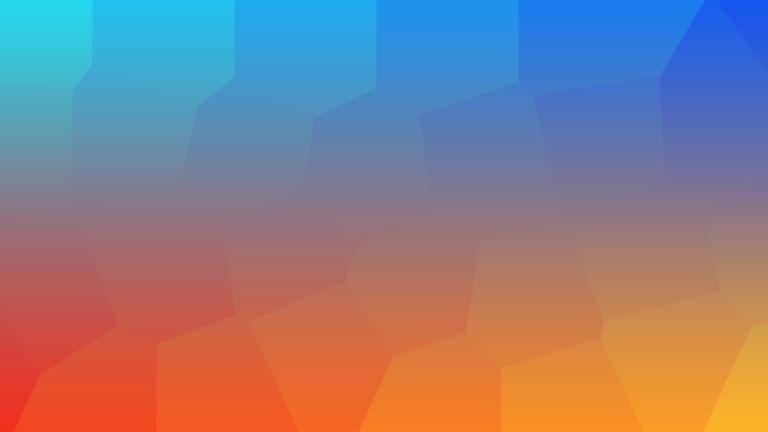
Give the GLSL for this background, as a WebGL 1 fragment shader.

```glsl
precision highp float;
// Faceted cellular gradient: cyan-blue at the top melting into red-amber below.

uniform vec2 u_resolution;

const float ASPECT = 16.0 / 9.0;
const vec3 CYAN  = vec3(0.13, 0.89, 0.95);
const vec3 BLUE  = vec3(0.08, 0.39, 0.95);
const vec3 RED   = vec3(0.94, 0.06, 0.11);
const vec3 AMBER = vec3(0.98, 0.53, 0.14);

// Scans one wavy row of cell seeds, keeping the two nearest (xy, squared distance).
// row: first x, spacing, mean height; wave: amplitude, frequency, phase.
// lastGap pushes the outermost seeds further right.
void scanRow(vec2 p, vec3 row, vec3 wave, float lastGap,
             inout vec3 nearest, inout vec3 second) {
  for (int k = 0; k < 8; k++) {
    float i = float(k);
    vec2 seed = vec2(row.x + row.y * i + lastGap * step(4.5, i),
                     row.z + wave.x * cos(wave.y * i + wave.z));
    vec2 offset = p - seed;
    vec3 candidate = vec3(seed, dot(offset, offset));
    if (candidate.z < nearest.z) {
      second = nearest;
      nearest = candidate;
    } else if (candidate.z < second.z) {
      second = candidate;
    }
  }
}

// Diagonal position of a seed, used as the flat tone of its cell.
float cellTone(vec2 seed) {
  return (seed.x + 0.65 * seed.y) / ASPECT;
}

// Tone of the cell under p, with borders smoothed over the given width.
float facetTone(vec2 p, float softness) {
  vec3 nearest = vec3(0.0, 0.0, 100.0);
  vec3 second = nearest;
  scanRow(p, vec3(0.049, 0.329, 0.104), vec3(0.0), 0.23, nearest, second);
  scanRow(p, vec3(0.030, 0.273, 0.336), vec3(0.058, 1.2, -3.6), 0.0, nearest, second);
  scanRow(p, vec3(0.102, 0.282, 0.648), vec3(0.081, 1.57, 0.4), 0.0, nearest, second);
  scanRow(p, vec3(-0.037, 0.266, 0.880), vec3(0.081, 2.094, 3.142), 0.0, nearest, second);

  float gap = max(distance(nearest.xy, second.xy), 0.001);
  float border = 0.5 * (second.z - nearest.z) / gap;
  float bleed = 0.5 * (1.0 - smoothstep(0.0, softness, border));
  return mix(cellTone(nearest.xy), cellTone(second.xy), bleed);
}

void main() {
  vec2 uv = gl_FragCoord.xy / u_resolution;
  float depth = 1.0 - uv.y;
  float tone = facetTone(vec2(uv.x * ASPECT, depth), 1.0 / u_resolution.y);

  // Cells set the horizontal hue; the vertical blend stays continuous.
  vec3 sky = mix(CYAN, BLUE, tone);
  vec3 ember = mix(RED, AMBER, tone);
  float warmth = mix(depth, smoothstep(-0.1, 1.0, depth), 0.5);
  gl_FragColor = vec4(clamp(mix(sky, ember, warmth), 0.0, 1.0), 1.0);
}
```
